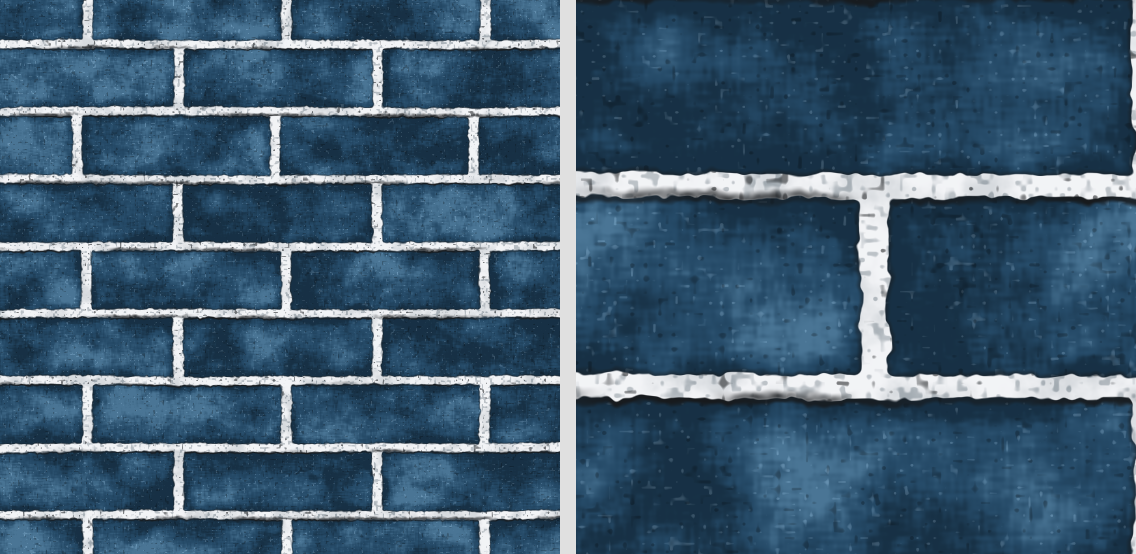
Left: the whole. Right: its middle third, enlarged.
A Shadertoy shader for this texture:

```glsl
// Worn blue brick wall in running bond with rough, speckled white mortar.
#define PITCH vec2(0.3548, 0.1200)   // brick plus joint, in canvas widths
#define JOINT vec2(0.0172, 0.0142)   // mortar thickness
#define FIRST_JOINT 0.0794           // depth of the first bed joint
#define ROUGHNESS 0.0034             // raggedness of brick edges
#define MOTTLING 1.65                // contrast of the clouds on the bricks
#define DEEP_BLUE vec3(0.09, 0.19, 0.27)
#define MID_BLUE vec3(0.145, 0.29, 0.405)
#define PALE_BLUE vec3(0.29, 0.46, 0.585)
#define MORTAR vec3(0.95, 0.955, 0.965)
#define MORTAR_GREY vec3(0.56, 0.60, 0.63)
#define SOOT vec3(0.09, 0.10, 0.11)

float hash(vec2 p) {
    return fract(sin(dot(p, vec2(127.1, 311.7))) * 43758.5453);
}

float noise(vec2 p) {
    vec2 i = floor(p), f = fract(p);
    f = f * f * (3.0 - 2.0 * f);
    return mix(mix(hash(i), hash(i + vec2(1, 0)), f.x),
               mix(hash(i + vec2(0, 1)), hash(i + vec2(1, 1)), f.x), f.y);
}

float fbm(vec2 p) {
    float sum = 0.0, amp = 0.5;
    for (int i = 0; i < 5; i++) {
        sum += amp * noise(p);
        p = mat2(1.6, 1.2, -1.2, 1.6) * p + 3.7;
        amp *= 0.5;
    }
    return sum / 0.97;
}

float roundedBox(vec2 p, vec2 halfSize, float radius) {
    vec2 d = abs(p) - halfSize + radius;
    return length(max(d, 0.0)) + min(max(d.x, d.y), 0.0) - radius;
}

// Position of the upright joints in a row: alternating bond, slightly uneven
float rowShift(float row) {
    float bond = mod(row, 2.0) < 0.5 ? 0.1570 : 0.3190;
    float slip = row == 2.0 ? -0.0210 : 0.0;
    return bond + slip + 0.004 * (hash(vec2(row, 4.0)) - 0.5);
}

vec3 mortarColor(vec2 p, float aboveBrick) {
    float speck = smoothstep(0.60, 0.88, noise(p * 260.0));
    float patches = smoothstep(0.40, 0.75, fbm(p * 38.0 + 9.0));
    vec3 color = mix(MORTAR, MORTAR_GREY, 0.55 * speck + 0.28 * patches);
    float pits = smoothstep(0.80, 0.95, noise(p * 190.0 + 31.0));
    color = mix(color, SOOT, 0.55 * pits);
    // Grime gathered along the underside of the bed joints
    float grime = smoothstep(-0.002, 0.001, aboveBrick)
                * (1.0 - smoothstep(0.001, 0.006, aboveBrick))
                * smoothstep(0.48, 0.78, noise(p * vec2(13.0, 30.0)));
    return mix(color, SOOT, 0.85 * grime * (0.5 + 0.5 * noise(p * 170.0)));
}

vec3 brickColor(vec2 p, vec2 id, float depth, float belowTop) {
    vec2 local = p + id * vec2(1.73, 2.31);
    float cloud = fbm(local * vec2(13.0, 17.0)) - 0.5;
    float stain = fbm(local * vec2(36.0, 30.0) + 5.0) - 0.5;
    float weave = noise(p * vec2(400.0, 110.0)) + noise(p * vec2(110.0, 400.0)) - 1.0;
    float tone = 0.50 + 0.26 * (hash(id + 2.0) - 0.5)
               + MOTTLING * (cloud + 0.35 * stain) + 0.20 * weave;

    // Darker rim, uneven along the edge
    float rim = 1.0 - smoothstep(0.0, 0.020, depth);
    tone -= rim * (0.14 + 0.38 * noise(local * 24.0));
    vec3 color = mix(DEEP_BLUE, MID_BLUE, smoothstep(0.0, 0.45, tone));
    color = mix(color, PALE_BLUE, smoothstep(0.38, 0.95, tone));

    // Pale dust specks and fine dark pores
    color += 0.13 * smoothstep(0.80, 0.97, noise(p * 300.0 + 17.0));
    color *= 1.0 - 0.25 * smoothstep(0.78, 0.95, noise(p * 240.0 + 53.0));

    // Thin outline, heavier in the shadow under the bed joint
    float outline = 0.50 * (1.0 - smoothstep(0.0, 0.0035, depth));
    float shadow = (1.0 - smoothstep(0.0015, 0.0050, belowTop))
                 * mix(0.45, 1.0, noise(p * vec2(22.0, 9.0)));
    return mix(color, SOOT, max(outline, shadow));
}

void mainImage(out vec4 fragColor, in vec2 fragCoord) {
    // Canvas widths, measured downward from the top edge
    vec2 p = vec2(fragCoord.x, iResolution.y - fragCoord.y) / iResolution.x;
    float pixel = 1.0 / iResolution.x;

    // Slightly bent courses
    vec2 bend = vec2(noise(p * 7.0), noise(p * 6.0 + 20.0)) - 0.5;
    vec2 wall = p + 0.0035 * bend;

    // Brick cell
    float v = (wall.y - FIRST_JOINT) / PITCH.y + 1.0;
    float row = floor(v);
    float u = (wall.x - rowShift(row)) / PITCH.x;
    vec2 id = vec2(floor(u), row);
    vec2 q = (fract(vec2(u, v)) - 0.5) * PITCH;
    vec2 halfSize = 0.5 * (PITCH - JOINT);

    // Ragged brick outline
    float ragged = ROUGHNESS * (noise(p * 75.0) + 0.7 * noise(p * 210.0) - 0.85);
    float d = roundedBox(q, halfSize, 0.004) + ragged;
    float aboveBrick = -q.y - halfSize.y + ragged;

    vec3 brick = brickColor(p, id, -d, -aboveBrick);
    vec3 mortar = mortarColor(p, aboveBrick);
    vec3 color = mix(brick, mortar, smoothstep(-pixel, pixel, d));
    fragColor = vec4(clamp(color, 0.0, 1.0), 1.0);
}
```
